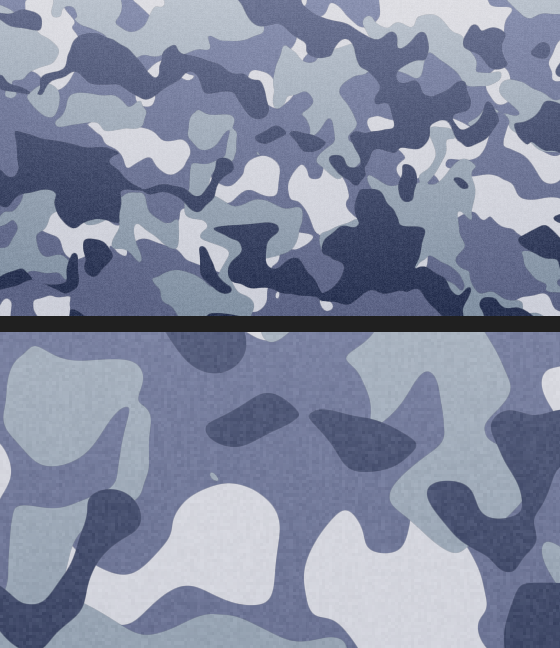
Top, the full canvas; bottom, a detail of the centre.
Write a Shadertoy shader that draws this pattern.

```glsl
// Blue-grey camouflage cloth: lobed, overlapping patches on a fine weave, lit from above

#define PATCH_FREQ vec2(2.9, 5.4)  // large patches per canvas height
#define LOBE_FREQ vec2(9.5, 10.5)  // rounded fingers along the outlines
#define LOBE_AMOUNT 0.50
#define WARP_FREQ 8.5
#define WARP_AMOUNT 0.075
#define SLANT 0.12                 // patches lean down to the right
#define WHITE_LEVEL 0.085          // higher level = smaller share
#define SLATE_LEVEL 0.09
#define NAVY_LEVEL 0.16
#define THREADS 288.0
#define WEAVE_AMOUNT 0.05
#define RIM_SHADE 0.06

float hash(vec2 p) {
    return fract(sin(dot(p, vec2(127.1, 311.7))) * 43758.5453);
}

// Dot product of a random unit gradient with the offset from its corner
float cornerSlope(vec2 cell, vec2 offset) {
    float angle = 6.2832 * hash(cell);
    return dot(vec2(cos(angle), sin(angle)), offset);
}

float gradientNoise(vec2 p) {
    vec2 i = floor(p), f = fract(p);
    vec2 u = f * f * f * (f * (f * 6.0 - 15.0) + 10.0);
    vec2 e = vec2(1.0, 0.0);
    float low = mix(cornerSlope(i, f), cornerSlope(i + e, f - e), u.x);
    float high = mix(cornerSlope(i + e.yx, f - e.yx), cornerSlope(i + 1.0, f - 1.0), u.x);
    return mix(low, high, u.y);
}

// Height field whose contour outlines one layer of patches
float patchField(vec2 p, float seed) {
    vec2 shift = seed * vec2(17.3, 9.7);
    vec2 w = p * WARP_FREQ + shift;
    p += WARP_AMOUNT * vec2(gradientNoise(w), gradientNoise(w + 31.4));
    p.y += SLANT * p.x;
    return gradientNoise(p * PATCH_FREQ + shift)
         + LOBE_AMOUNT * gradientNoise(p * LOBE_FREQ - shift);
}

// Lay one patch layer over the cloth, with a faint dark rim
vec3 addLayer(vec3 cloth, vec3 dye, vec2 p, float seed, float level) {
    float field = patchField(p, seed) - level;
    float d = field / max(fwidth(field), 1e-4);
    float cover = smoothstep(-0.65, 0.65, d);
    float rim = 4.0 * cover * (1.0 - cover);
    return mix(cloth, dye, cover) * (1.0 - RIM_SHADE * rim);
}

// Fine crossed threads with uneven brightness
float weave(vec2 p) {
    vec2 thread = floor(p * THREADS);
    float grain = hash(thread) - 0.5;
    float warpThread = hash(vec2(thread.x, floor(p.y * 70.0))) - 0.5;
    float weftThread = hash(vec2(floor(p.x * 70.0), thread.y) + 7.0) - 0.5;
    return grain + 0.4 * (warpThread + weftThread);
}

void mainImage(out vec4 fragColor, in vec2 fragCoord) {
    vec2 p = fragCoord / iResolution.y;
    vec2 uv = fragCoord / iResolution.xy;

    // Light fades every dye towards the top, a little less at the sides
    float side = uv.x - 0.58;
    float light = clamp(uv.y - 0.35 * side * side, 0.0, 1.0);
    vec3 base  = mix(vec3(0.36, 0.39, 0.52), vec3(0.54, 0.57, 0.69), light);
    vec3 white = mix(vec3(0.80, 0.81, 0.85), vec3(0.87, 0.87, 0.89), light);
    vec3 slate = mix(vec3(0.51, 0.57, 0.64), vec3(0.74, 0.77, 0.81), light);
    vec3 navy  = mix(vec3(0.16, 0.20, 0.32), vec3(0.43, 0.46, 0.58), light);

    // Stack the patches from back to front
    vec3 color = base;
    color = addLayer(color, white, p, 1.0, WHITE_LEVEL);
    color = addLayer(color, slate, p, 2.0, SLATE_LEVEL);
    color = addLayer(color, navy, p, 3.0, NAVY_LEVEL);

    // Threads show most on the dyed patches, least on the white ones
    color += WEAVE_AMOUNT * weave(p) * (1.3 - color.r);
    fragColor = vec4(color, 1.0);
}
```
